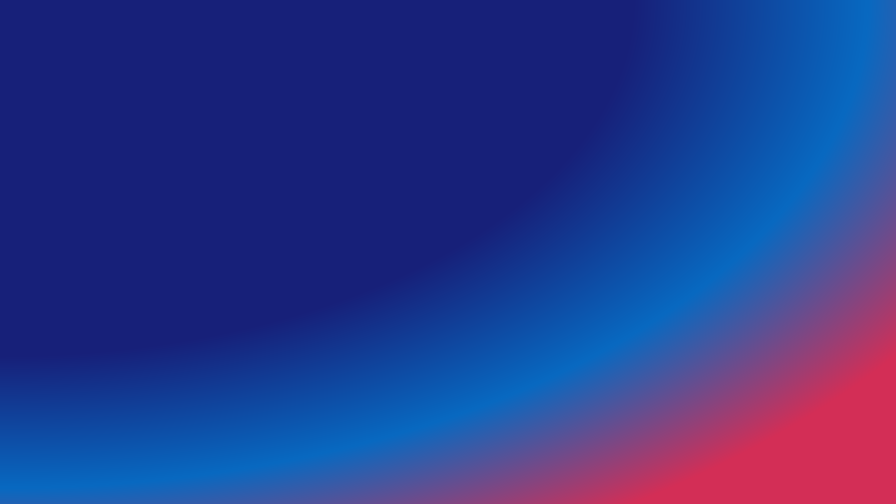
This background is drawn by a WebGL 2 fragment shader. Its source:

```glsl
#version 300 es
precision highp float;
// Soft elliptical glow spreading from the upper left corner:
// a flat navy core, a bright blue ring and a crimson far corner.
// One normalized radius drives a three-stop linear colour ramp.

#define CORE_EDGE 0.50
#define RING_PEAK 0.685
#define OUTER_EDGE 0.865
#define NAVY vec3(0.090, 0.125, 0.475)
#define BLUE vec3(0.030, 0.410, 0.755)
#define CRIMSON vec3(0.827, 0.180, 0.337)

uniform vec2 u_resolution;
out vec4 fragColor;

// Linear progress from a to b, limited to 0..1
float ramp(float a, float b, float x) {
    return clamp((x - a) / (b - a), 0.0, 1.0);
}

void main() {
    vec2 uv = gl_FragCoord.xy / u_resolution;

    // Elliptical radius: 0 at the upper left, 1 at the lower right
    float radius = length(vec2(uv.x, 1.0 - uv.y)) / sqrt(2.0);

    // Core to ring, then ring to outer corner
    vec3 color = mix(NAVY, BLUE, ramp(CORE_EDGE, RING_PEAK, radius));
    color = mix(color, CRIMSON, ramp(RING_PEAK, OUTER_EDGE, radius));

    fragColor = vec4(color, 1.0);
}
```
